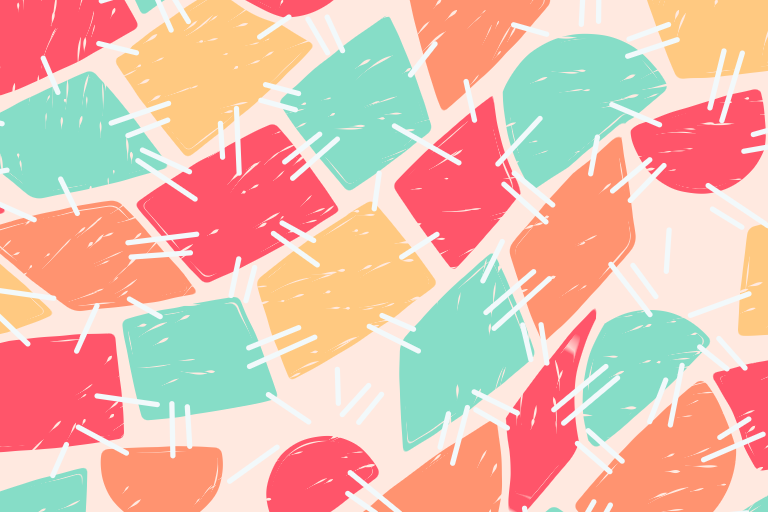
Reproduce this pattern procedurally as a Shadertoy shader.

```glsl
#define PATCH_SIZE vec2(0.305, 0.250)
#define TILT 0.50
#define CUT_JITTER 0.36
#define MIN_GAP 0.016
#define ROUNDING 0.012
#define DISC_SHARE 0.30
#define STITCH_RADIUS 0.0051
#define STITCH_SPACING 0.032
#define SCRATCH_DENSITY 0.30

const vec3 CREAM  = vec3(1.00, 0.915, 0.88);
const vec3 RED    = vec3(1.00, 0.335, 0.415);
const vec3 TEAL   = vec3(0.525, 0.865, 0.78);
const vec3 ORANGE = vec3(1.00, 0.575, 0.44);
const vec3 YELLOW = vec3(1.00, 0.79, 0.505);
const vec3 THREAD = vec3(0.95, 0.975, 0.985);

vec2 hash2(vec2 p) {
    vec3 q = fract(p.xyx * vec3(0.1031, 0.1030, 0.0973));
    q += dot(q, q.yzx + 33.33);
    return fract((q.xx + q.yz) * q.zy);
}

float noise(vec2 p) {
    vec2 i = floor(p), f = fract(p);
    f = f * f * (3.0 - 2.0 * f);
    return mix(mix(hash2(i).x, hash2(i + vec2(1, 0)).x, f.x),
               mix(hash2(i + vec2(0, 1)).x, hash2(i + vec2(1, 1)).x, f.x), f.y);
}

mat2 rotate(float a) {
    return mat2(cos(a), sin(a), -sin(a), cos(a));
}

float smoothMax(float a, float b) {
    float h = max(ROUNDING - abs(a - b), 0.0);
    return max(a, b) + h * h / (4.0 * ROUNDING);
}

float coverage(float d) {
    return clamp(0.5 - d * iResolution.y, 0.0, 1.0);
}

// Brick rows, bent by slow waves and tilted
vec2 bend(vec2 u) {
    return 0.085 * sin(4.1 * u.yx + vec2(0.6, 2.1)) + 0.014 * sin(9.3 * u.yx + vec2(4.0, 1.0));
}

vec2 toCanvas(vec2 u) {
    return rotate(TILT) * (u + bend(u));
}

vec2 centre(vec2 id) {
    return toCanvas(PATCH_SIZE * (id + 0.5 + vec2(0.5 * mod(id.y, 2.0), 0.0)));
}

// End of the slanted cut left of a patch, at the row's bottom (0) or top (1)
vec2 corner(vec2 id, float top) {
    vec2 h = hash2(id + 23.0);
    float shift = 0.5 * mod(id.y, 2.0) + CUT_JITTER * (mix(h.x, h.y, top) - 0.5);
    return toCanvas(PATCH_SIZE * (id + vec2(shift, top)));
}

// Distance to an uneven quad, or to a half disc standing on one of its long sides
float patchShape(vec2 p, vec2 id) {
    vec2 next = id + vec2(1, 0), h = hash2(id + 17.0);
    vec2 c[4] = vec2[4](corner(id, 0.0), corner(next, 0.0), corner(next, 1.0), corner(id, 1.0));
    bool disc = h.y < DISC_SHARE;
    int base = h.x < 0.5 ? 0 : 2;
    float d = -1.0;
    for (int k = 0; k < 4; k++) {
        if (disc && k != base) continue;
        vec2 a = c[k], b = c[(k + 1) & 3], g = hash2(id * 1.7 + float(k) * 11.0 + 41.0);
        vec2 along = rotate(0.2 * (g.x - 0.5)) * normalize(b - a);
        vec2 outward = vec2(along.y, -along.x), q = p - 0.5 * (a + b);
        float inset = mix(0.006, 0.021, g.y), t = dot(q, along);
        d = smoothMax(d, dot(q, outward) + inset + 0.3 * t * t);
        if (disc) {
            float chord = 0.5 * distance(a, b) - 0.008;
            float depth = dot(0.5 * (a + b - c[(k + 2) & 3] - c[(k + 3) & 3]), outward) - 0.014 - inset;
            depth = min(depth, 1.35 * chord);
            float radius = (chord * chord + depth * depth) / (2.0 * depth);
            d = smoothMax(d, length(q + outward * (inset + depth - radius)) - radius);
        }
    }
    return d;
}

// Red, teal and orange never touch their own kind; yellow replaces some
vec3 patchColour(vec2 id) {
    float kind = mod(id.x - floor(id.y * 0.5) - id.y, 3.0);
    float h = hash2(id + 71.0).x;
    if (h < (kind > 1.5 ? 0.28 : 0.10)) return YELLOW;
    return kind < 0.5 ? RED : kind < 1.5 ? TEAL : ORANGE;
}

// Tapered, bent slivers, one at most in each box
float scratches(vec2 p, vec2 id, vec2 box, float width) {
    p = rotate(-0.8 - 1.5 * (hash2(id + 5.0).x - 0.5)) * (p - centre(id));
    vec2 c = floor(p / box);
    vec2 h = hash2(c + id * 7.3 + 90.0), g = hash2(c + id * 3.1 + 50.0);
    if (fract(h.x * 7.0 + g.y * 13.0) > SCRATCH_DENSITY) return 1.0;
    vec2 q = rotate(0.6 * (g.x - 0.5)) * (p - box * (c + 0.5 + 0.3 * (h - 0.5)));
    q.y += 6.0 * (h.x - 0.5) * q.x * q.x;
    float x = q.x / (box.x * mix(0.10, 0.38, g.y));
    return abs(q.y) - width * mix(0.3, 1.0, h.y) * (1.0 - x * x) * max(0.6 + 0.5 * x, 0.1);
}

// One or two threads across the gap between two neighbours
float stitches(vec2 p, vec2 id, vec2 other) {
    vec2 a = centre(id), b = centre(other), m = 0.5 * (a + b);
    vec2 h = hash2(id * 3.0 + other * 5.0 + 7.0);
    if (distance(p, m) > 0.2 || h.y < 0.05) return 1.0;
    vec2 dir = normalize(b - a);
    m += 0.08 * (h.x - 0.5) * vec2(-dir.y, dir.x);
    m += dir * clamp(0.5 * (patchShape(m, other) - patchShape(m, id)), -0.05, 0.05);
    float d = 1.0, count = h.y < 0.32 ? 1.0 : 2.0;
    for (float k = 0.0; k < count; k++) {
        vec2 g = hash2(id * 2.0 + other * 7.0 + k * 31.0);
        vec2 axis = rotate(0.6 * (h.x - 0.5) + 0.2 * (g.x - 0.5)) * dir;
        vec2 q = vec2(dot(p - m, axis), dot(p - m, vec2(-axis.y, axis.x)));
        q -= vec2(0.024 * (g.x - 0.5), STITCH_SPACING * (k - 0.5));
        float reach = 0.033 + 0.040 * g.y * g.y;
        q.x -= clamp(q.x, -reach, reach);
        d = min(d, length(q) - STITCH_RADIUS);
    }
    return d;
}

void mainImage(out vec4 fragColor, in vec2 fragCoord) {
    vec2 p = fragCoord / iResolution.y;
    vec2 flatPos = rotate(-TILT) * p, u = flatPos, owner = vec2(0.0);
    for (int i = 0; i < 6; i++) u = flatPos - bend(u);
    u /= PATCH_SIZE;
    float nearest = 9.0, second = 9.0, thread = 1.0, row = floor(u.y);

    // Two closest patches and all threads nearby
    for (float y = row - 1.0; y < row + 1.5; y++) {
        float odd = mod(y, 2.0), col = floor(u.x - 0.5 * odd);
        for (float x = col - 1.0; x < col + 1.5; x++) {
            vec2 id = vec2(x, y);
            float d = patchShape(p, id);
            second = min(second, max(d, nearest));
            if (d < nearest) { nearest = d; owner = id; }
            thread = min(thread, stitches(p, id, id + vec2(1, 0)));
            thread = min(thread, stitches(p, id, id + vec2(odd - 1.0, 1)));
            thread = min(thread, stitches(p, id, id + vec2(odd, 1)));
        }
    }

    // Hand-cut edge, never touching the next patch
    float d = max(nearest, 0.5 * (nearest - second + MIN_GAP));
    d += 0.002 * (noise(p * 26.0) - 0.5);

    // Loose strokes inside and along the rim
    float bare = scratches(p, owner, vec2(0.085, 0.034), 0.0034);
    bare = min(bare, scratches(p, owner, vec2(0.042, 0.037), 0.0044));
    bare = min(bare, abs(d + 0.010) - 0.007 * (noise(p * 15.0 + owner * 9.0) - 0.72));

    vec3 colour = mix(CREAM, patchColour(owner), coverage(d) * (1.0 - coverage(bare)));
    fragColor = vec4(mix(colour, THREAD, coverage(thread)), 1.0);
}
```
